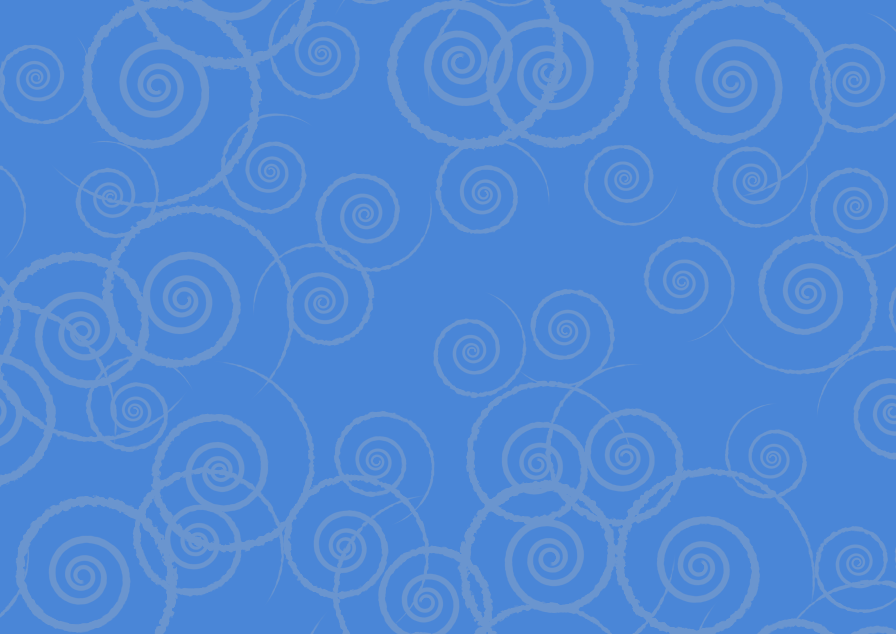
Reproduce this pattern procedurally as a WebGL 2 fragment shader.

```glsl
#version 300 es
precision highp float;
// Scattered chalky logarithmic spirals with tapering tails on a flat blue ground.

uniform vec2 u_resolution;
out vec4 fragColor;

// Colours
const vec3 GROUND = vec3(0.29, 0.525, 0.843);
const vec3 CHALK = vec3(0.415, 0.583, 0.812);

// Layout, in canvas heights
const float CELL = 0.2;
const float JITTER = 0.56;
const float MIN_RADIUS = 0.085;
const float MAX_RADIUS = 0.215;
const float SIZE_SKEW = 1.8;
const vec2 SEED = vec2(17.0, 41.0);

// Spiral stroke
const float GROWTH = 2.05;       // radius ratio per turn
const float TURNS = 4.2;
const float STROKE = 0.088;      // full width relative to the end radius
const float STROKE_GROWTH = 0.35;
const float TAIL = 0.5;          // length of the tapering tail, in turns
const float GRAIN = 0.0065;
const float ROUGHNESS = 0.75;

const float TAU = 6.2831853;

float hash(vec2 p) {
    vec3 q = fract(vec3(p.xyx) * 0.1031);
    q += dot(q, q.yzx + 33.33);
    return fract((q.x + q.y) * q.z);
}

float valueNoise(vec2 p) {
    vec2 i = floor(p);
    vec2 f = fract(p);
    f = f * f * (3.0 - 2.0 * f);
    float low = mix(hash(i), hash(i + vec2(1, 0)), f.x);
    float high = mix(hash(i + vec2(0, 1)), hash(i + vec2(1, 1)), f.x);
    return mix(low, high, f.y);
}

// Ragged edge noise, about -0.5 to 0.5
float chalkGrain(vec2 p) {
    return mix(valueNoise(p / GRAIN), valueNoise(p / GRAIN * 2.3 + 9.0), 0.35) - 0.5;
}

// Ink coverage of one spiral; handed is +1 or -1, phase is in turns
float spiral(vec2 p, float endRadius, float handed, float phase, float grain, float pixel) {
    float r = max(length(p), 1e-5);
    float logGrowth = log(GROWTH);
    float angle = handed * atan(p.y, p.x) / TAU + phase;

    // Nearest arm, and its position along the curve (zero at the tail tip)
    float turn = log(r / endRadius) / logGrowth;
    float offset = turn - angle;
    offset -= round(offset);
    float along = turn - offset;
    float armRadius = endRadius * pow(GROWTH, along);
    float dist = abs(r - armRadius);

    // Width swells outwards, then tapers; the outer turns have rougher edges
    float taper = pow(clamp(-along / TAIL, 0.0, 1.0), 0.7);
    float halfWidth = 0.5 * STROKE * endRadius * pow(GROWTH, STROKE_GROWTH * along) * taper;
    float rough = ROUGHNESS * mix(0.12, 1.0, smoothstep(-1.7, -0.4, along));
    halfWidth *= 1.0 + 2.0 * rough * min(grain, 0.2);

    float ink = 1.0 - smoothstep(-pixel, pixel, dist - halfWidth);
    ink *= smoothstep(-TURNS - 0.1, -TURNS, along);
    return ink * (1.0 - smoothstep(-0.04, 0.0, along));
}

void main() {
    vec2 p = gl_FragCoord.xy / u_resolution.y;
    float pixel = 0.75 / u_resolution.y;
    float grain = chalkGrain(p);
    vec2 home = floor(p / CELL);
    float ink = 0.0;

    // One randomly sized and turned spiral per staggered cell
    for (int y = -2; y <= 2; y++) {
        for (int x = -2; x <= 2; x++) {
            vec2 cell = home + vec2(x, y);
            vec2 key = cell + SEED;
            vec2 jitter = vec2(hash(key), hash(key + 57.3)) - 0.5;
            float stagger = 0.5 * mod(cell.y, 2.0);
            vec2 center = (cell + 0.5 + JITTER * jitter + vec2(stagger, 0.0)) * CELL;
            float size = pow(hash(key + 113.7), SIZE_SKEW);
            float radius = mix(MIN_RADIUS, MAX_RADIUS, size);
            float handed = hash(key + 171.1) < 0.5 ? -1.0 : 1.0;
            float phase = hash(key + 229.9);
            ink = max(ink, spiral(p - center, radius, handed, phase, grain, pixel));
        }
    }

    fragColor = vec4(mix(GROUND, CHALK, ink), 1.0);
}
```
